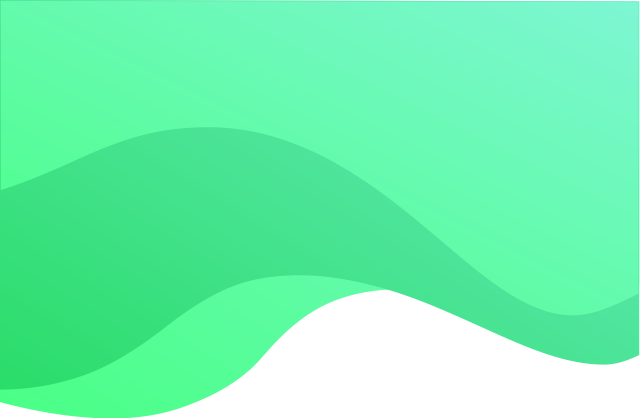
Write a Shadertoy shader that draws this background.

```glsl
// Layered green waves over white: a pale lower swell, a darker middle band
// and a pale upper sheet. Each boundary is a smooth cubic curve through a few
// knots, and each layer is filled with a diagonal two-colour gradient.

const float HEIGHT = 0.6523;      // scene height, with the width as 1
const float RIM = 0.0012;         // thin dark border around the upper sheet
const float RIGHT_EDGE = 0.9988;  // right side of the coloured area
const float TOP_TILT = 0.0022;    // drop of the top side from left to right

const vec3 WHITE = vec3(1.0);
const vec3 PALE_GREEN = vec3(0.285, 1.0, 0.52);
const vec3 PALE_AQUA = vec3(0.495, 0.965, 0.83);
const vec3 DEEP_GREEN = vec3(0.165, 0.865, 0.41);
const vec3 DEEP_AQUA = vec3(0.42, 0.92, 0.77);

// Lower ends of the gradients, as heights above the base
const float SHEET_BASE = 0.160;
const float BAND_BASE = 0.044;
const float SWELL_BASE = 0.0;

// Curve knots: position, height, slope
const int KNOTS = 9;
const vec3 SHEET_CURVE[KNOTS] = vec3[KNOTS](
    vec3(0.0, 0.3555, 0.30), vec3(0.1302, 0.4076, 0.45),
    vec3(0.2279, 0.4427, 0.242), vec3(0.3255, 0.4538, 0.0),
    vec3(0.5208, 0.3997, -0.55), vec3(0.6185, 0.3346, -0.772),
    vec3(0.7161, 0.2539, -0.84), vec3(0.8945, 0.1602, 0.0),
    vec3(1.0, 0.1953, 0.5));
const vec3 BAND_CURVE[KNOTS] = vec3[KNOTS](
    vec3(0.0, 0.0443, 0.0), vec3(0.1302, 0.0664, 0.35),
    vec3(0.2604, 0.1432, 0.78), vec3(0.3516, 0.2005, 0.45),
    vec3(0.4688, 0.2227, 0.0), vec3(0.6094, 0.1992, -0.3),
    vec3(0.7552, 0.1406, -0.45), vec3(0.944, 0.0833, 0.0),
    vec3(1.0, 0.099, 0.5));
const vec3 SWELL_CURVE[KNOTS] = vec3[KNOTS](
    vec3(0.0, 0.0247, -0.26), vec3(0.1758, -0.0007, 0.0),
    vec3(0.2995, 0.0221, 0.4), vec3(0.3906, 0.0755, 0.88),
    vec3(0.4297, 0.1172, 1.05), vec3(0.5208, 0.1823, 0.4),
    vec3(0.6094, 0.2005, 0.05), vec3(0.8, 0.21, 0.0),
    vec3(1.0, 0.21, 0.0));

// Cubic Hermite height of a curve at x
float curveHeight(vec3 knots[KNOTS], float x) {
    float height = knots[0].y;
    for (int i = 0; i < KNOTS - 1; i++) {
        vec3 a = knots[i];
        vec3 b = knots[i + 1];
        if (x >= a.x) {
            float span = b.x - a.x;
            float t = clamp((x - a.x) / span, 0.0, 1.0);
            float s = 1.0 - t;
            height = mix(a.y, b.y, t * t * (3.0 - 2.0 * t))
                   + span * t * s * (a.z * s - b.z * t);
        }
    }
    return height;
}

// Smooth coverage of the region where the field is positive
float coverage(float field) {
    float pixel = length(vec2(dFdx(field), dFdy(field)));
    return clamp(field / max(pixel, 1e-6) + 0.5, 0.0, 1.0);
}

// Gradient from lower left to upper right of a box above the base
vec3 diagonal(vec2 p, float base, vec3 low, vec3 high) {
    float t = 0.5 * (p.x + (p.y - base) / (HEIGHT - base));
    return mix(low, high, clamp(t, 0.0, 1.0));
}

void mainImage(out vec4 fragColor, in vec2 fragCoord) {
    vec2 p = fragCoord / iResolution.xy * vec2(1.0, HEIGHT);

    // Outer border of the coloured area
    float topGap = HEIGHT - TOP_TILT * p.x - p.y;
    float rightGap = RIGHT_EDGE - p.x;
    float frame = coverage(topGap) * coverage(rightGap);
    float inset = coverage(topGap - RIM) * coverage(rightGap - RIM)
                * coverage(p.x - RIM);

    // Layers from back to front
    float swell = coverage(p.y - curveHeight(SWELL_CURVE, p.x));
    float band = coverage(p.y - curveHeight(BAND_CURVE, p.x));
    float sheet = coverage(p.y - curveHeight(SHEET_CURVE, p.x));

    vec3 color = WHITE;
    color = mix(color, diagonal(p, SWELL_BASE, PALE_GREEN, PALE_AQUA), swell * frame);
    color = mix(color, diagonal(p, BAND_BASE, DEEP_GREEN, DEEP_AQUA), band * frame);
    color = mix(color, diagonal(p, SHEET_BASE, PALE_GREEN, PALE_AQUA), sheet * inset);

    fragColor = vec4(color, 1.0);
}
```
